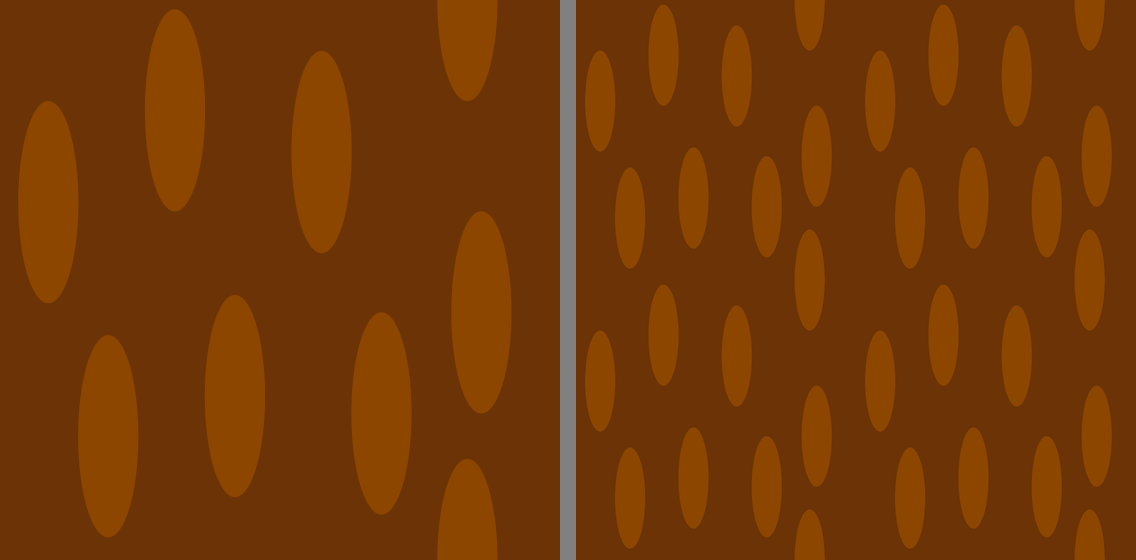
Left: one tile. Right: repeated 2 by 2.
This pattern is drawn by a Shadertoy shader. Its source:

```glsl
// Tall amber ellipses scattered in four staggered columns on dark brown, tiling.

// Approximate signed distance to an axis-aligned ellipse
float ellipseDistance(vec2 p, vec2 radii) {
    float k = length(p / radii);
    return k * (k - 1.0) / max(length(p / (radii * radii)), 1e-4);
}

// Shortest offset on the wrapping unit tile
vec2 wrapOffset(vec2 d) {
    return d - round(d);
}

void mainImage(out vec4 fragColor, in vec2 fragCoord) {
    vec2 uv = fragCoord / iResolution.xy;
    float pixel = 1.0 / min(iResolution.x, iResolution.y);

    // Per-column placement: the lower ellipse leans right of the upper one
    vec4 columnX = vec4(0.0863, 0.3125, 0.5742, 0.8346);
    vec4 lean = vec4(0.107, 0.107, 0.107, 0.025);
    vec4 upperY = vec4(0.639, 0.803, 0.7285, 1.0);
    vec4 lowerY = vec4(0.221, 0.2928, 0.2617, 0.4421);

    // Nearest ellipse over all columns, two per column
    vec2 radii = vec2(0.0538, 0.1806);
    float dist = 1.0;
    for (int i = 0; i < 4; i++) {
        vec2 upper = vec2(columnX[i], upperY[i]);
        vec2 lower = vec2(columnX[i] + lean[i], lowerY[i]);
        dist = min(dist, ellipseDistance(wrapOffset(uv - upper), radii));
        dist = min(dist, ellipseDistance(wrapOffset(uv - lower), radii));
    }

    // Flat two-colour fill with a one-pixel soft edge
    vec3 brown = vec3(0.42, 0.20, 0.024);
    vec3 amber = vec3(0.549, 0.2735, 0.0);
    float coverage = 1.0 - smoothstep(-0.7 * pixel, 0.7 * pixel, dist);
    fragColor = vec4(mix(brown, amber, coverage), 1.0);
}
```
